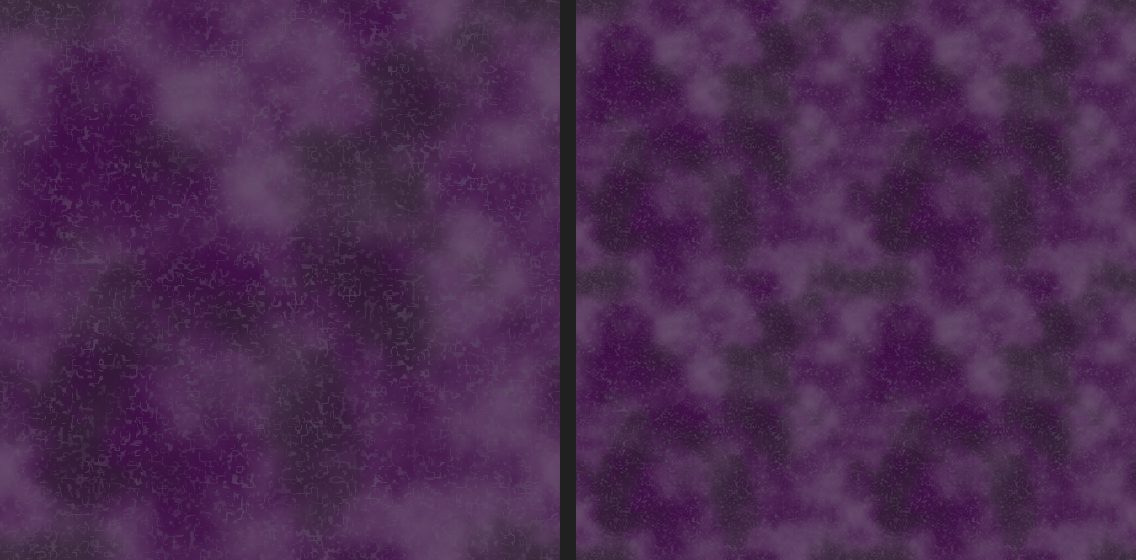
Left: one tile. Right: repeated 2 by 2.
Give the GLSL for this texture, as a WebGL 1 fragment shader.

```glsl
precision highp float;
// Seamless dusky purple clouds sprinkled with tiny curved grey flecks.
uniform vec2 u_resolution;

const vec3 DEEP_PURPLE = vec3(0.245, 0.055, 0.275);
const vec3 PALE_MAUVE = vec3(0.405, 0.295, 0.425);
const vec3 SMOKE = vec3(0.185, 0.125, 0.195);
const vec3 FLECK_GREY = vec3(0.375, 0.315, 0.405);

float hash(vec2 cell, float seed) {
  vec3 p = fract(vec3(cell.xyx + seed * 17.31) * vec3(0.1031, 0.1030, 0.0973));
  p += dot(p, p.yzx + 33.33);
  return fract((p.x + p.y) * p.z);
}

// Value noise that repeats after a whole number of cells.
float tiledNoise(vec2 uv, float cells, float seed) {
  vec2 p = uv * cells;
  vec2 cell = floor(p);
  vec2 f = p - cell;
  f = f * f * f * (f * (f * 6.0 - 15.0) + 10.0);
  vec2 lo = mod(cell, cells);
  vec2 hi = mod(cell + 1.0, cells);
  float bottom = mix(hash(lo, seed), hash(vec2(hi.x, lo.y), seed), f.x);
  float top = mix(hash(vec2(lo.x, hi.y), seed), hash(hi, seed), f.x);
  return mix(bottom, top, f.y);
}

// Layered noise; every octave keeps a whole number of cells.
float clouds(vec2 uv, float cells, float seed) {
  float sum = 0.0;
  float weight = 0.5;
  float total = 0.0;
  for (int i = 0; i < 5; i++) {
    sum += weight * tiledNoise(uv, cells, seed + float(i));
    total += weight;
    weight *= 0.5;
    cells *= 2.0;
  }
  return sum / total;
}

// Short worms: thin contour bands of one noise, cut into pieces by another.
float flecks(vec2 uv, float cells, float seed) {
  float contour = abs(tiledNoise(uv, cells, seed) - 0.5);
  float band = 1.0 - smoothstep(0.05, 0.15, contour);
  float pieces = smoothstep(0.48, 0.64, tiledNoise(uv, cells + 17.0, seed + 3.0));
  return band * pieces;
}

void main() {
  vec2 uv = gl_FragCoord.xy / u_resolution;

  // Broad light and dark clouds
  float haze = smoothstep(0.17, 0.88, clouds(uv, 6.0, 1.0));
  vec3 color = mix(DEEP_PURPLE, PALE_MAUVE, haze);

  // Smoky desaturated patches
  float smoke = smoothstep(0.40, 0.85, clouds(uv, 7.0, 21.0));
  color = mix(color, SMOKE, 0.75 * smoke);

  // Fine flecks, varying in strength across the surface
  float strength = mix(0.25, 0.6, tiledNoise(uv, 24.0, 41.0));
  float speckle = max(flecks(uv, 105.0, 51.0), 0.7 * flecks(uv, 128.0, 61.0));
  color = mix(color, FLECK_GREY, strength * speckle);

  gl_FragColor = vec4(color, 1.0);
}
```
